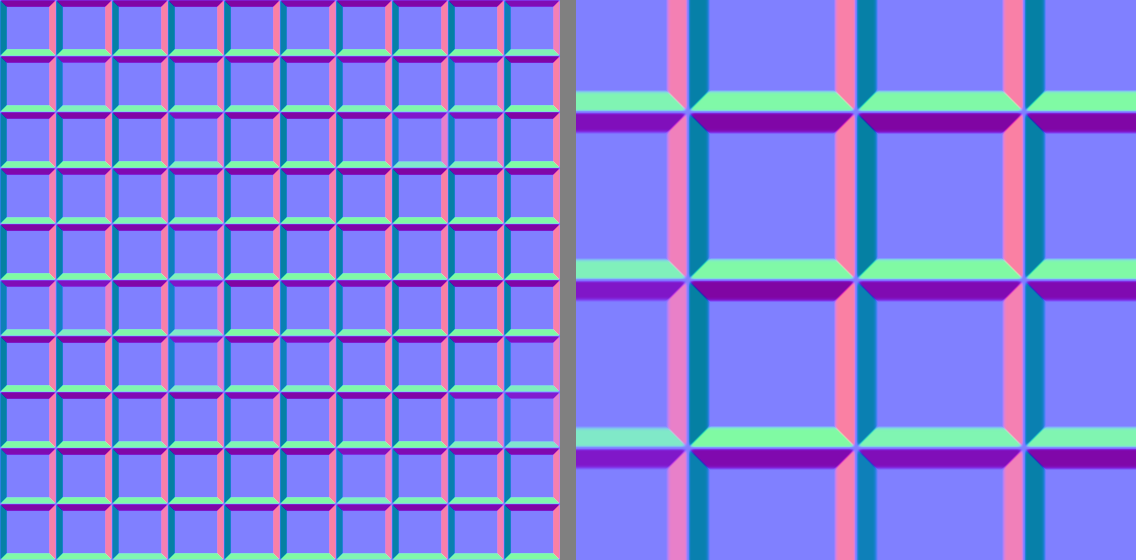
Left: the whole. Right: its middle third, enlarged.
A Shadertoy shader for this texture map:

```glsl
const float CELLS = 10.0;          // whole tiles across and down
const float BEVEL_START = 0.095;   // inner fade of the bevel, in tile units
const float BEVEL_END = 0.135;
const float GROOVE = 0.022;        // soft groove between tiles
const float MITRE = 0.014;         // softness of the diagonal joints
const float CORNER = 0.045;        // flattened spot where four tiles meet
const float SLOPE_MIN = 1.1;       // shallowest and steepest tiles
const float SLOPE_MAX = 3.6;

float hash(vec2 p) {
    return fract(sin(dot(p, vec2(127.1, 311.7))) * 43758.5453);
}

// Slope of one bevelled tile; the green axis points down
vec2 tileSlope(vec2 local, float steepness, float pixel) {
    vec2 side = sign(local - 0.5) * vec2(1.0, -1.0);
    vec2 edge = 0.5 - abs(local - 0.5);
    float nearest = min(edge.x, edge.y);
    float farthest = max(edge.x, edge.y);

    // Ramp up from the groove, then level out on the face
    float rise = smoothstep(0.0, max(GROOVE, pixel), nearest);
    float soft = max(0.0, pixel - (BEVEL_END - BEVEL_START)) * 0.5;
    float face = smoothstep(BEVEL_START - soft, BEVEL_END + soft, nearest);
    float corner = smoothstep(0.0, CORNER, farthest);

    // Share the tilt between both axes along the mitre
    float joint = max(MITRE, pixel);
    float vertical = smoothstep(-joint, joint, edge.x - edge.y);
    vec2 direction = side * vec2(1.0 - vertical, vertical);
    return direction * steepness * rise * (1.0 - face) * corner;
}

void mainImage(out vec4 fragColor, in vec2 fragCoord) {
    vec2 grid = fragCoord / iResolution.xy * CELLS;
    vec2 id = mod(floor(grid), CELLS);
    float pixel = CELLS / min(iResolution.x, iResolution.y);

    // Each tile has its own steepness, mostly steep
    float steepness = mix(SLOPE_MIN, SLOPE_MAX, sqrt(hash(id + 1.0)));
    vec2 slope = tileSlope(fract(grid), steepness, pixel);

    // Encode the unit normal as a colour
    vec3 normal = normalize(vec3(slope, 1.0));
    fragColor = vec4(normal * 0.5 + 0.5, 1.0);
}
```
